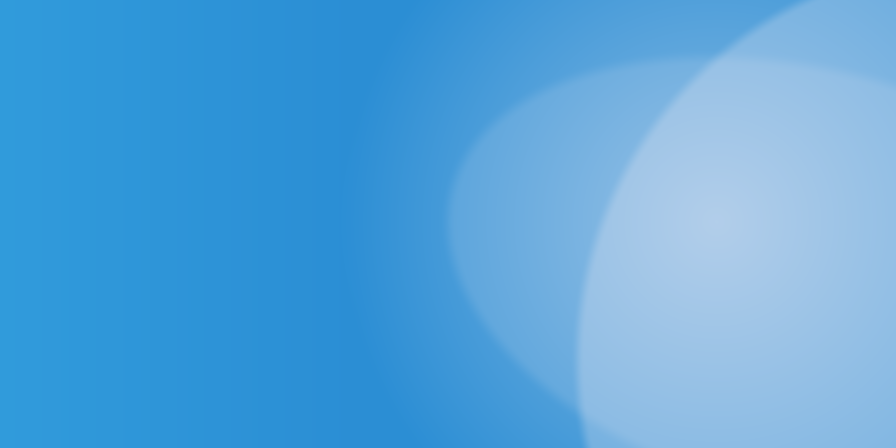
Reproduce this background procedurally as a WebGL 2 fragment shader.

```glsl
#version 300 es
precision highp float;

uniform vec2 u_resolution;
out vec4 outColor;

// Lengths are in canvas heights, origin at the lower left
const vec3 BASE_LEFT = vec3(0.19, 0.608, 0.86);
const vec3 BASE_RIGHT = vec3(0.168, 0.556, 0.832);
const vec3 LIGHT_TINT = vec3(1.0, 0.95, 0.965);
const float BASE_FADE_END = 0.8;

const vec2 GLOW_CENTER = vec2(1.6, 0.505);
const float GLOW_RADIUS = 0.84;
const float GLOW_ALPHA = 0.445;

const vec2 OVAL_CENTER = vec2(1.818, 0.362);
const vec2 OVAL_EXTENT = vec2(0.818, 0.51);
const float OVAL_SKEW = -0.28;
const float OVAL_ALPHA = 0.125;
const float OVAL_SOFTNESS = 0.019;

const vec2 DISC_CENTER = vec2(2.182, 0.193);
const float DISC_RADIUS = 0.893;
const float DISC_ALPHA = 0.25;
const float DISC_SOFTNESS = 0.016;

// Approximate signed distance to a skewed ellipse inside a box of half size extent
float skewedOval(vec2 p, vec2 extent, float skew) {
    vec2 q = p / extent;
    float field = dot(q, q) - 2.0 * skew * q.x * q.y - (1.0 - skew * skew);
    vec2 slope = 2.0 * (q - skew * q.yx) / extent;
    return field / max(length(slope), 0.001);
}

float softFill(float dist, float softness) {
    return 1.0 - smoothstep(-softness, softness, dist);
}

void main() {
    vec2 p = gl_FragCoord.xy / u_resolution.y;

    // Horizontal base gradient
    vec3 color = mix(BASE_LEFT, BASE_RIGHT, clamp(p.x / BASE_FADE_END, 0.0, 1.0));

    // Radial glow
    float glow = max(1.0 - distance(p, GLOW_CENTER) / GLOW_RADIUS, 0.0);
    color = mix(color, LIGHT_TINT, GLOW_ALPHA * glow);

    // Translucent oval, then the large disc over it
    float oval = softFill(skewedOval(p - OVAL_CENTER, OVAL_EXTENT, OVAL_SKEW), OVAL_SOFTNESS);
    float disc = softFill(distance(p, DISC_CENTER) - DISC_RADIUS, DISC_SOFTNESS);
    color = mix(color, LIGHT_TINT, OVAL_ALPHA * oval);
    color = mix(color, LIGHT_TINT, DISC_ALPHA * disc);

    outColor = vec4(color, 1.0);
}
```
